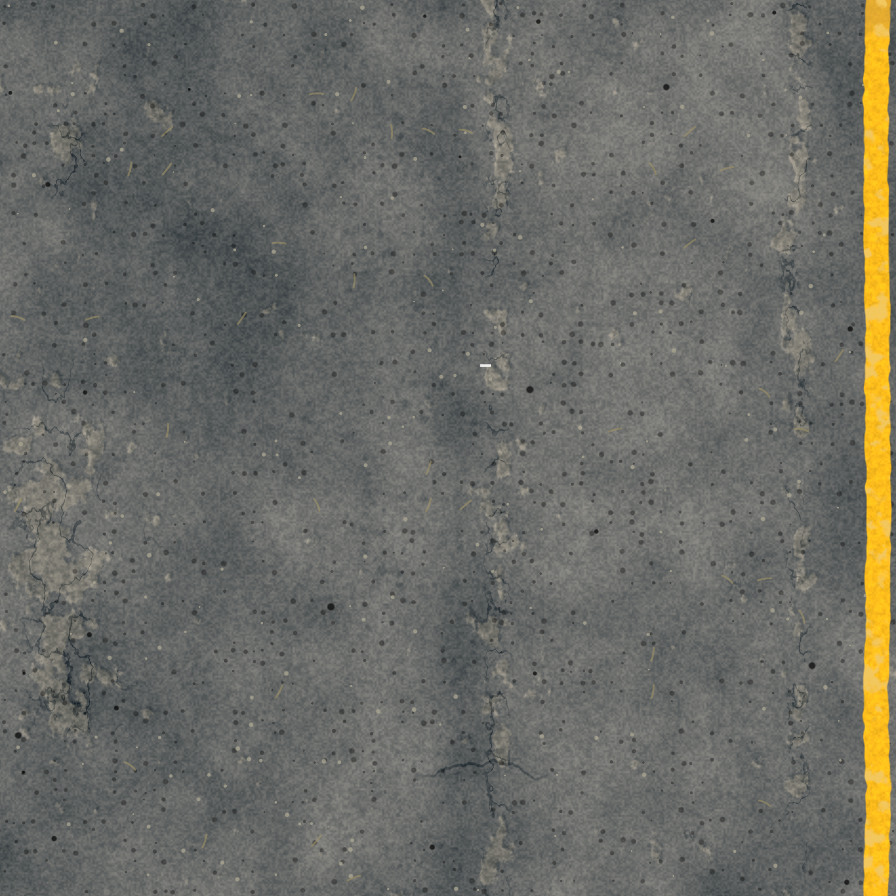
Give the GLSL for this texture, as a Shadertoy shader.

```glsl
// Weathered asphalt with worn vertical seams and a yellow line near the right edge.
// Layered value noise makes mottling and grain; soft ellipses place flaking crust,
// which is lit by its slope. Hashed cells scatter stains, pits, grit and straw.

const vec3 TAR = vec3(0.305, 0.325, 0.33);
const vec3 DUST = vec3(0.49, 0.49, 0.475);
const vec3 PAINT = vec3(1.0, 0.745, 0.11);

float hash(vec2 p) {
    vec3 q = fract(vec3(p.xyx) * 0.1031);
    q += dot(q, q.yzx + 33.33);
    return fract((q.x + q.y) * q.z);
}

float noise(vec2 p) {
    vec2 i = floor(p), f = fract(p);
    f = f * f * (3.0 - 2.0 * f);
    return mix(mix(hash(i), hash(i + vec2(1, 0)), f.x),
               mix(hash(i + vec2(0, 1)), hash(i + vec2(1, 1)), f.x), f.y);
}

float fbm(vec2 p) {
    float sum = 0.0, amp = 0.5;
    for (int i = 0; i < 5; i++) {
        sum += amp * noise(p);
        p = mat2(0.8, -0.6, 0.6, 0.8) * p * 2.03 + 17.0;
        amp *= 0.5;
    }
    return sum / 0.97;
}

float column(float x, float centre, float width) {
    float d = (x - centre) / width;
    return exp(-d * d);
}

float ellipse(vec2 p, vec2 centre, vec2 radius) {
    vec2 d = (p - centre) / radius;
    return exp(-dot(d, d));
}

float segment(vec2 p, vec2 a, vec2 b) {
    vec2 d = b - a;
    return length(p - a - d * clamp(dot(p - a, d) / dot(d, d), 0.0, 1.0));
}

// Where the surface is broken: two seams and separate patches (centre, radius).
float wornZone(vec2 p) {
    const vec4 patches[10] = vec4[10](
        vec4(0.065, 0.41, 0.06, 0.22), vec4(0.075, 0.83, 0.03, 0.075),
        vec4(0.67, 0.665, 0.025, 0.035), vec4(0.765, 0.67, 0.02, 0.02),
        vec4(0.79, 0.575, 0.05, 0.025), vec4(0.82, 0.365, 0.018, 0.05),
        vec4(0.76, 0.06, 0.035, 0.03), vec4(0.17, 0.39, 0.018, 0.05),
        vec4(0.18, 0.88, 0.02, 0.04), vec4(0.12, 0.22, 0.07, 0.05));
    float weights[10] = float[10](0.95, 0.8, 0.5, 0.55, 0.5, 0.55, 0.6, 0.5, 0.45, 0.5);
    float zone = 0.68 * column(p.x, 0.555, 0.022);
    float bend = 0.018 * (noise(vec2(3.0, p.y * 7.0)) - 0.5);
    zone += (0.5 + 0.25 * noise(vec2(8.0, p.y * 6.0))) * column(p.x, 0.888 + bend, 0.018);
    for (int i = 0; i < 10; i++)
        zone += weights[i] * ellipse(p, patches[i].xy, patches[i].zw);
    return min(zone, 1.0);
}

float crust(vec2 p, float zone) {
    return smoothstep(0.40, 0.56, zone * 0.6 + 1.5 * (fbm(p * vec2(48.0, 40.0)) - 0.5));
}

// Round marks, at most one in each cell; rarity is the share of cells left empty.
float spots(vec2 p, float cells, float rarity, float radius, float seed) {
    vec2 id = floor(p * cells), f = fract(p * cells);
    vec2 centre = 0.3 + 0.4 * vec2(hash(id + seed), hash(id + seed + 41.0));
    float r = radius * (0.5 + hash(id + seed + 83.0));
    return step(rarity, hash(id + seed + 127.0)) * (1.0 - smoothstep(0.5 * r, r, length(f - centre)));
}

float straw(vec2 p, float cells, float rarity) {
    vec2 id = floor(p * cells), f = fract(p * cells) - 0.5;
    float angle = 6.283 * hash(id + 9.0);
    vec2 arm = 0.17 * vec2(cos(angle), sin(angle));
    f += 0.6 * dot(f, f);
    return step(rarity, hash(id + 5.0)) * (1.0 - smoothstep(0.01, 0.04, segment(f, -arm, arm)));
}

float asphaltTone(vec2 p) {
    float tone = 0.44 + 1.0 * (fbm(p * vec2(6.0, 4.5)) - 0.5) + 0.9 * (fbm(p * 19.0 + 7.0) - 0.5);
    tone += 0.17 * smoothstep(0.53, 0.62, p.x) * (1.0 - smoothstep(0.87, 0.94, p.x));
    tone += 0.22 * ellipse(p, vec2(0.44, 0.45), vec2(0.05, 0.55));
    tone += 0.14 * ellipse(p, vec2(0.3, 0.12), vec2(0.18, 0.2));
    tone -= 0.24 * column(p.x, 0.51, 0.027) + 0.12 * column(p.x, 0.22, 0.1);
    return tone - 0.15 * ellipse(p, vec2(0.86, 0.62), vec2(0.05, 0.05));
}

void mainImage(out vec4 fragColor, in vec2 fragCoord) {
    vec2 p = fragCoord / iResolution.xy;
    float pixel = 1.0 / iResolution.y;
    float grain = noise(p * 470.0) - 0.5, pebble = noise(p * 210.0 + 31.0) - 0.5;

    // Mottled ground with grain and round damp stains.
    float tone = asphaltTone(p) + 0.55 * grain + 0.35 * pebble;
    float stainArea = 0.3 + 0.7 * column(p.x, 0.45, 0.1);
    tone -= 0.3 * stainArea * spots(p + 0.004 * pebble, 48.0, 0.6, 0.24, 11.0);

    // Raised crust, shaded on its lower left, and its cracks.
    float zone = wornZone(p), flake = crust(p, zone);
    float slope = flake - crust(p + vec2(-0.003, -0.003), zone);
    tone += flake * (0.28 + 0.5 * pebble) + 0.4 * slope;
    float vein = abs(fbm(p * vec2(34.0, 24.0) + 50.0) - 0.5);
    tone -= 0.8 * smoothstep(0.25, 0.7, zone) * (1.0 - smoothstep(0.006, 0.028, vein));
    float path = 0.142 + 0.035 * (fbm(vec2(p.x * 30.0, 4.0)) - 0.5);
    float span = smoothstep(0.46, 0.49, p.x) * (1.0 - smoothstep(0.59, 0.63, p.x));
    tone -= 0.7 * span * (1.0 - smoothstep(0.0007, 0.0025, abs(p.y - path)));
    vec3 color = mix(TAR, DUST, tone);
    color += flake * vec3(0.018, 0.008, -0.012);

    // Pits, pale grit and straw.
    color *= 1.0 - 0.7 * spots(p, 26.0, 0.965, 0.1, 3.0);
    color *= 1.0 - 0.35 * spots(p, 90.0, 0.85, 0.25, 19.0);
    color = mix(color, vec3(0.68, 0.66, 0.58), 0.75 * spots(p, 70.0, 0.96, 0.16, 57.0));
    color = mix(color, vec3(0.62, 0.57, 0.40), 0.6 * straw(p, 24.0, 0.92));

    // Yellow line with ragged edges and a dull upper end.
    float ragged = 0.004 * (noise(vec2(1.0, p.y * 9.0)) - 0.5) + 0.003 * (noise(p * 90.0) - 0.5);
    float edge = abs(p.x - 0.979 + ragged) - 0.0138;
    float line = 1.0 - smoothstep(-pixel, pixel, edge);
    vec3 paint = PAINT * (1.0 + 0.10 * grain + 0.12 * pebble);
    paint = mix(paint, vec3(0.82, 0.62, 0.24), 0.6 * smoothstep(0.95, 0.98, p.y));
    paint = mix(paint, vec3(0.95, 0.78, 0.37), smoothstep(0.58, 0.75, fbm(p * 60.0 + 5.0)));
    color = mix(color, paint, line);

    // One white chip beside the middle seam.
    vec2 chip = abs(p - vec2(0.542, 0.592)) - vec2(0.006, 0.0014);
    color = mix(color, vec3(0.93), 1.0 - smoothstep(-0.5 * pixel, 0.5 * pixel, max(chip.x, chip.y)));
    fragColor = vec4(clamp(color, 0.0, 1.0), 1.0);
}
```
